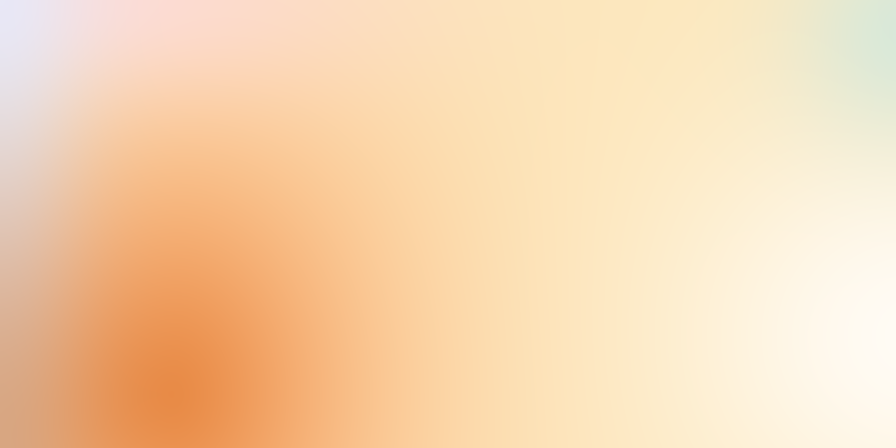
Write a Shadertoy shader that draws this background.

```glsl
// A soft blurred backdrop: an orange glow at the lower left fades into cream.
// Wide Gaussian veils tint the edges: pink on top, mauve to lavender on the
// left, warm white on the right and pale teal in the upper right corner.

// Elliptical Gaussian falloff: 1 at the centre, 1/e at the given radii.
float glow(vec2 uv, vec2 centre, vec2 radii) {
    vec2 q = (uv - centre) / radii;
    return exp(-dot(q, q));
}

// Cream ground with a tall orange glow, wider on its left side.
vec3 orangeGlow(vec2 uv) {
    vec2 offset = uv - vec2(0.19, 0.12);
    float width = offset.x < 0.0 ? 0.60 : 0.36;
    float dist = length(offset / vec2(width, 0.90));
    float heat = exp(-1.95 * pow(dist, 1.53));
    vec3 cream = vec3(0.99, 0.91, 0.74);
    // Red drops only near the core, so the falloff passes through peach.
    return cream - vec3(0.08 * heat, 0.37, 0.47) * heat;
}

void mainImage(out vec4 fragColor, in vec2 fragCoord) {
    vec2 uv = fragCoord / iResolution.xy;
    vec3 color = orangeGlow(uv);

    // Warm white on the right
    float white = glow(uv, vec2(1.03, 0.25), vec2(0.28, 0.50));
    color = mix(color, vec3(1.0, 0.985, 0.96), white);

    // Pale teal in the upper right corner
    float teal = 0.9 * glow(uv, vec2(1.02, 0.93), vec2(0.13, 0.25));
    color = mix(color, vec3(0.83, 0.91, 0.86), teal);

    // Pink along the upper left
    float pink = 0.9 * glow(uv, vec2(0.10, 1.0), vec2(0.33, 0.22));
    color = mix(color, vec3(0.99, 0.86, 0.85), pink);

    // Mist on the left edge, turning from mauve to lavender with height
    vec3 mistColor = mix(vec3(0.82, 0.65, 0.53), vec3(0.89, 0.92, 1.0),
                         smoothstep(0.0, 1.0, uv.y));
    float mist = 0.8 * exp(-pow(uv.x / 0.10, 2.0));
    color = mix(color, mistColor, mist);

    fragColor = vec4(color, 1.0);
}
```
